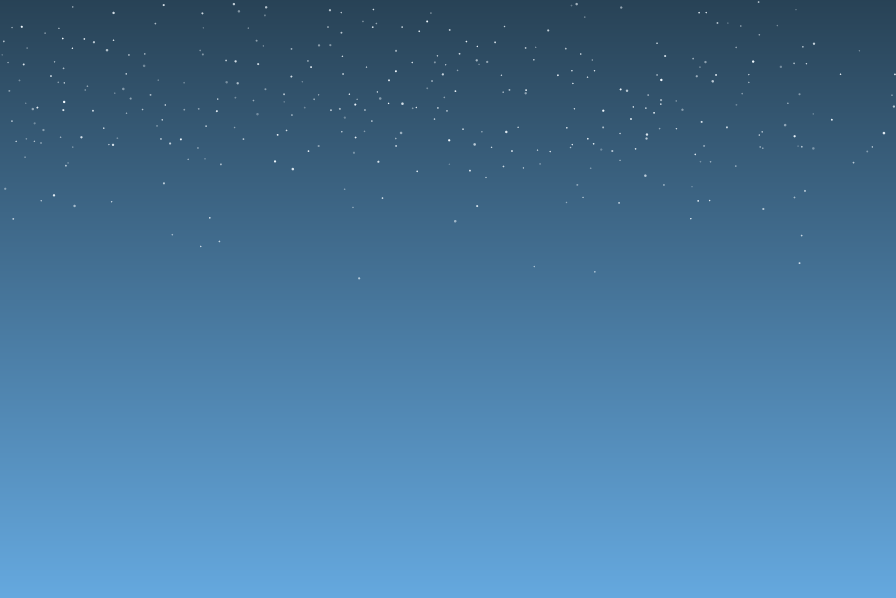
Give the GLSL for this background, as a WebGL 1 fragment shader.

```glsl
precision highp float;
// Dusk sky: a vertical gradient from slate blue to light blue, with small
// stars strewn over the upper half. The stars come from two jittered grids,
// whose density follows the height.

uniform vec2 u_resolution;

vec3 hash3(vec2 p) {
    vec3 q = fract(p.xyx * vec3(0.1031, 0.1030, 0.0973));
    q += dot(q, q.yxz + 33.33);
    return fract((q.xxy + q.yzz) * q.zyx);
}

// Chance of a star, by depth below the top edge and by position across
float starDensity(vec2 pos) {
    float depth = 1.0 - pos.y;
    float crowded = mix(0.24, 0.42, smoothstep(0.0, 0.14, depth));
    float chance = mix(crowded, 0.08, smoothstep(0.2, 0.34, depth));
    chance *= 1.0 - smoothstep(0.43, 0.47, depth);
    return chance * (1.0 - 0.5 * smoothstep(0.82, 0.9, pos.x));
}

// One star at most in each cell, kept clear of the cell edges
float starLayer(vec2 p, float cells, float seed, float aspect, float pixel) {
    vec2 cell = floor(p * cells);
    vec3 place = hash3(cell + seed);
    vec3 look = hash3(cell + seed + 71.7);
    vec2 star = (cell + 0.1 + 0.8 * place.xy) / cells;

    float present = step(place.z, starDensity(star / vec2(aspect, 1.0)));
    float radius = mix(0.0011, 0.0021, look.x * look.x);
    float disc = clamp((radius - length(p - star)) / pixel + 0.5, 0.0, 1.0);
    return present * disc * mix(0.3, 1.0, look.y);
}

void main() {
    vec2 uv = gl_FragCoord.xy / u_resolution;
    float aspect = u_resolution.x / u_resolution.y;
    vec2 p = vec2(uv.x * aspect, uv.y);

    // Sky
    vec3 horizonBlue = vec3(0.395, 0.660, 0.873);
    vec3 zenithSlate = vec3(0.157, 0.260, 0.337);
    vec3 color = mix(horizonBlue, zenithSlate, uv.y);

    // Stars
    float stars = 0.0;
    for (int i = 0; i < 2; i++) {
        float layer = float(i);
        stars = max(stars, starLayer(p, 31.0 + 3.0 * layer,
            13.0 + 47.0 * layer, aspect, 1.0 / u_resolution.y));
    }
    color = mix(color, vec3(0.95, 0.98, 1.0), stars);

    gl_FragColor = vec4(color, 1.0);
}
```
